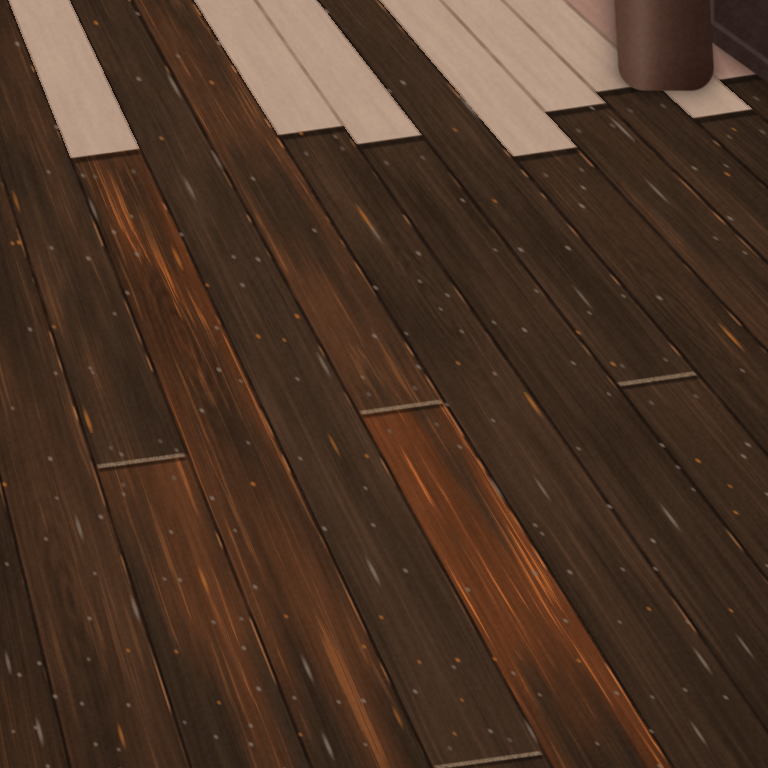
This texture is drawn by a Shadertoy shader. Its source:

```glsl
float hash(vec2 p) {
    return fract(sin(dot(p, vec2(127.1, 311.7))) * 43758.5453);
}

float noise(vec2 p) {
    vec2 i = floor(p), f = fract(p);
    f = f * f * (3.0 - 2.0 * f);
    return mix(mix(hash(i), hash(i + vec2(1, 0)), f.x),
               mix(hash(i + vec2(0, 1)), hash(i + vec2(1, 1)), f.x), f.y);
}

float fbm(vec2 p) {
    float sum = 0.0, amp = 0.5;
    for (int k = 0; k < 4; k++) {
        sum += amp * noise(p);
        p = p * 2.03 + 17.3;
        amp *= 0.5;
    }
    return sum;
}

// Growth rings around a knot, kept within its own board
float knotRings(vec2 q, vec2 centre) {
    float d = length((q - centre) * vec2(1.9, 0.85)) + 0.12 * fbm(q * vec2(5, 3));
    return sin(d * 48.0) * exp(-d * d * 3.0) * step(abs(floor(q.x) - floor(centre.x)), 0.5);
}

float roundBox(vec2 p, vec2 halfSize, float r) {
    vec2 d = abs(p) - halfSize + r;
    return length(max(d, 0.0)) + min(max(d.x, d.y), 0.0) - r;
}

// Boards run from number -2 to 10; the cut is the height of a board's end
const float cuts[13] = float[13](-1.0, 0.608, 0.206, 1.0, 0.538, 0.176, 0.188,
                                 0.501, 0.204, 0.146, 0.120, 0.154, 0.104);
const float warmth[13] = float[13](0.25, 0.6, 0.5, 0.2, 1.0, 0.1, 0.06,
                                   0.12, 0.14, 0.2, 0.12, 0.1, 0.1);

void mainImage(out vec4 fragColor, in vec2 fragCoord) {
    vec2 p = fragCoord / iResolution.xy;
    p.y = 1.0 - p.y;
    float aa = 1.2 / iResolution.y;

    // Perspective: x counts boards, y runs along them
    float boardWidth = 0.0805 + 0.0765 * p.y;
    vec2 q = vec2((p.x - 0.0104 - 0.395 * p.y) / boardWidth, 1.0 / boardWidth);
    float board = floor(q.x), across = fract(q.x);
    int slot = clamp(int(board) + 2, 0, 12);
    float fromCut = p.y - cuts[slot] + 0.13 * boardWidth * across;
    float below = smoothstep(-aa, aa, fromCut);
    float pale = cuts[slot] > 0.0 && cuts[slot] < 0.25 ? 1.0 - below : 0.0;

    // Stained wood grain
    vec2 g = q + vec2(0.0, board * 7.3 + step(0.0, fromCut) * 3.7);
    float broad = fbm(g * vec2(3.0, 1.1));
    float fibre = fbm(g * vec2(26.0, 1.6) + broad * 2.0);
    float fine = noise(g * vec2(75.0, 5.0));
    float rings = knotRings(q, vec2(3.62, 8.98)) + knotRings(q, vec2(6.42, 8.98))
                + knotRings(q, vec2(0.49, 8.74)) + knotRings(q, vec2(-1.62, 7.13));
    float tone = 0.5 + 0.9 * (broad - 0.47) + 0.7 * (fibre - 0.47) + 0.2 * (fine - 0.5) + 0.16 * rings
               + 0.2 * (hash(vec2(board, 4.0)) - 0.5);
    vec3 dark = mix(vec3(0.18, 0.125, 0.085), vec3(0.29, 0.215, 0.16), clamp(tone, 0.0, 1.2));
    float warm = warmth[slot] * mix(0.4, 1.0, below) * smoothstep(0.2, 0.65, broad);
    warm += 0.45 * exp(-dot((p - vec2(0.22, 0.4)) * vec2(9, 6), (p - vec2(0.22, 0.4)) * vec2(9, 6)))
          * step(abs(board), 0.5);
    dark = mix(dark, vec3(0.38, 0.205, 0.11) * (0.65 + 0.6 * tone), clamp(warm, 0.0, 0.9));
    dark += vec3(0.26, 0.14, 0.05) * warm * smoothstep(0.54, 0.72, fibre);
    dark *= 1.0 - 0.2 * smoothstep(0.35, 0.8, length(p - vec2(0.5, 0.45)));

    // Bare boards, pinker at the far right
    vec3 bare = vec3(0.73, 0.615, 0.53) * (0.96 + 0.09 * (fbm(g * vec2(9, 2)) - 0.3));
    bare *= mix(vec3(1), vec3(0.88, 0.8, 0.81), step(9.0, q.x) * (1.0 - smoothstep(0.09, 0.115, p.y)));
    vec3 col = mix(dark, bare, pale);

    // Seams with worn, catching edges
    float nearest = floor(q.x + 0.5);
    float slope = 0.395 + 0.0765 * nearest;
    float seam = (q.x - nearest) * boardWidth / sqrt(1.0 + slope * slope);
    float wear = noise(vec2(nearest * 5.7, q.y * 9.0));
    float gap = 1.0 - smoothstep(0.0007, 0.0022 + aa, abs(seam));
    col = mix(col, mix(vec3(0.075, 0.05, 0.04), vec3(0.48, 0.38, 0.31), pale), gap * (0.4 + 0.5 * wear));
    float edge = 1.0 - smoothstep(0.0004, 0.0012 + aa, abs(seam + 0.0025));
    col += vec3(0.3, 0.19, 0.11) * edge * smoothstep(0.55, 0.9, wear) * (1.0 - pale);

    // Open joints between dark boards, and the shade at bare ends
    float jointed = step(0.25, cuts[slot]);
    float inside = smoothstep(0.01, 0.05, across) * smoothstep(0.99, 0.95, across);
    float joint = 1.0 - smoothstep(0.001, 0.0025 + aa, abs(fromCut));
    float lip = 1.0 - smoothstep(0.001, 0.005, abs(fromCut - 0.004));
    col *= 1.0 - 0.4 * lip * inside * step(0.0, cuts[slot]);
    col = mix(col, vec3(0.54, 0.45, 0.36), joint * inside * jointed * (0.6 + 0.4 * fine));

    // Nail heads either side of each cut
    vec2 nail = vec2((abs(across - 0.5) - 0.27) * boardWidth, abs(fromCut - 0.003) - 0.024);
    col = mix(col, vec3(0.42, 0.36, 0.31), 0.6 * (1.0 - pale) * (1.0 - smoothstep(0.001, 0.003 + aa, length(nail))));

    // Scattered chips and scratches, stretched along the boards
    for (int k = 0; k < 2; k++) {
        vec2 grid = p * (11.0 + 8.0 * float(k)) + float(k) * 5.3;
        vec2 cell = floor(grid);
        float seed = hash(cell + 3.1);
        vec2 d = (fract(grid) - 0.25 - 0.5 * vec2(hash(cell), hash(cell + 9.2))) / (11.0 + 8.0 * float(k));
        d.x -= d.y * (0.395 + 0.0765 * q.x);
        d.y *= mix(0.2, 1.0, step(0.15, hash(cell + 6.6)));
        float chip = 1.0 - smoothstep(0.0006, 0.0016 + 0.0018 * seed + aa, length(d));
        vec3 chipColor = mix(vec3(0.47, 0.41, 0.36), vec3(0.62, 0.37, 0.16), step(0.75, hash(cell + 1.7)));
        col = mix(col, chipColor, chip * step(0.5, seed) * (0.35 + 0.6 * seed) * (1.0 - pale));
    }

    // Furniture: soft shadow, upholstered base, then the rounded leg
    float base = max(0.905 - p.x, (p.y - 0.05 - (p.x - 0.92) * 0.72) / 1.23);
    float leg = roundBox(p - vec2(0.862 + 0.06 * p.y, 0.025), vec2(0.062, 0.093), 0.032);
    col *= 1.0 - 0.35 * exp(-max(min(base, leg), 0.0) * 70.0);
    vec3 cloth = vec3(0.18, 0.125, 0.11) + 0.04 * (fbm(p * 60.0) - 0.5);
    cloth += 0.07 * (1.0 - smoothstep(0.001, 0.005, abs(base + 0.022)));
    col = mix(col, cloth, 1.0 - smoothstep(-aa, aa, base));
    vec3 polish = mix(vec3(0.33, 0.225, 0.18), vec3(0.19, 0.12, 0.095), smoothstep(0.82, 0.92, p.x));
    polish += 0.07 * exp(-pow((p.x - 0.835) * 55.0, 2.0)) - 0.5 * max(p.y - 0.07, 0.0);
    col = mix(col, polish, 1.0 - smoothstep(-aa, aa, leg));

    col += 0.018 * (noise(p * 260.0) - 0.5);
    fragColor = vec4(clamp(col, 0.0, 1.0), 1.0);
}
```
